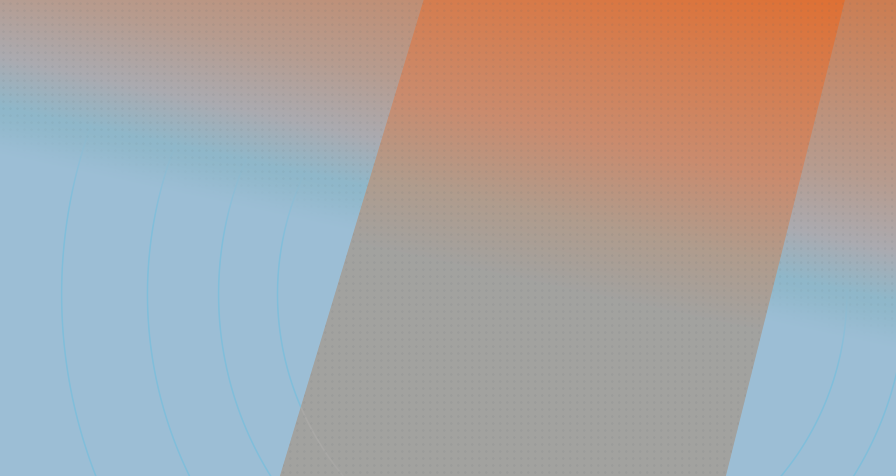
A WebGL 2 fragment shader for this background:

```glsl
#version 300 es
precision highp float;

uniform vec2 u_resolution;
out vec4 outColor;

// Lengths are in canvas heights, origin at the lower left.
const float BAND_SLOPE = 0.217;
const vec2 PANEL_LEFT = vec2(0.588, 0.890);   // x at bottom, x at top
const vec2 PANEL_RIGHT = vec2(1.525, 1.775);
const vec2 RING_CENTER = vec2(1.181, 0.382);
const float RING_RADIUS = 0.598;
const float RING_GROWTH = 1.207;
const float RING_WIDTH = 0.0027;
const int RING_COUNT = 4;
const float DOT_PITCH = 0.0147;
const float DOT_RADIUS = 0.0026;
const float DOT_STRENGTH = 0.10;

const vec3 SKY = vec3(0.612, 0.745, 0.835);
const vec3 TEAL = vec3(0.560, 0.718, 0.790);
const vec3 MIST = vec3(0.668, 0.668, 0.690);
const vec3 CLAY = vec3(0.715, 0.610, 0.560);
const vec3 RUST = vec3(0.800, 0.490, 0.320);
const vec3 GRAY = vec3(0.636, 0.634, 0.625);
const vec3 SAND = vec3(0.690, 0.610, 0.550);
const vec3 CORAL = vec3(0.790, 0.545, 0.430);
const vec3 ORANGE = vec3(0.875, 0.435, 0.195);
const vec3 RING_COLOR = vec3(0.470, 0.745, 0.860);
const vec3 RING_ON_PANEL = vec3(0.700, 0.695, 0.680);
const vec3 DOT_COLOR = vec3(0.340, 0.400, 0.420);

float ramp(float a, float b, float x) {
    return clamp((x - a) / (b - a), 0.0, 1.0);
}

// Tilted backdrop: rust above, a teal band, then flat sky.
vec3 backdropColor(float depth) {
    vec3 c = mix(RUST, CLAY, ramp(-0.40, -0.02, depth));
    c = mix(c, MIST, ramp(-0.02, 0.12, depth));
    c = mix(c, TEAL, ramp(0.12, 0.225, depth));
    return mix(c, SKY, smoothstep(0.225, 0.335, depth));
}

// Slanted panel: orange at the upper right, falling to gray.
vec3 panelColor(float depth) {
    vec3 c = mix(ORANGE, CORAL, ramp(-0.40, 0.02, depth));
    c = mix(c, SAND, ramp(0.02, 0.20, depth));
    return mix(c, GRAY, ramp(0.20, 0.35, depth));
}

// Signed distance to a slanted edge, positive on its right.
float edgeDistance(vec2 p, vec2 edge) {
    float run = edge.y - edge.x;
    return (p.x - edge.x - run * p.y) / sqrt(1.0 + run * run);
}

// Concentric thin rings whose radii grow geometrically.
float ringMask(vec2 p, float px) {
    float d = length(p - RING_CENTER);
    float radius = RING_RADIUS;
    float mask = 0.0;
    for (int i = 0; i < RING_COUNT; i++) {
        float gap = abs(d - radius) - 0.5 * RING_WIDTH;
        mask = max(mask, 1.0 - smoothstep(-0.5 * px, 0.8 * px, gap));
        radius *= RING_GROWTH;
    }
    return mask;
}

float dotMask(vec2 p, float px) {
    vec2 cell = (fract(p / DOT_PITCH) - 0.5) * DOT_PITCH;
    return 1.0 - smoothstep(DOT_RADIUS - 0.5 * px, DOT_RADIUS + 0.5 * px, length(cell));
}

void main() {
    float px = 1.0 / u_resolution.y;
    vec2 p = gl_FragCoord.xy * px;
    float depth = 1.0 - p.y - BAND_SLOPE * p.x;

    // Panel coverage
    float inside = min(edgeDistance(p, PANEL_LEFT), -edgeDistance(p, PANEL_RIGHT));
    float panel = smoothstep(-0.6 * px, 0.6 * px, inside);

    // Rings fade in below the teal band and die out inside the panel
    float ring = ringMask(p, px);
    float ringFade = smoothstep(0.20, 0.42, depth);
    vec3 back = mix(backdropColor(depth), RING_COLOR, 0.75 * ring * ringFade);
    float panelFade = smoothstep(0.55, 0.80, depth) * (1.0 - smoothstep(0.0, 0.25, inside));
    vec3 front = mix(panelColor(depth), RING_ON_PANEL, 0.5 * ring * panelFade);

    // Fine dot screen over the warm backdrop and the whole panel
    vec3 color = mix(back, front, panel);
    float dotFade = mix(1.0 - smoothstep(0.18, 0.33, depth), 1.0, panel);
    color = mix(color, DOT_COLOR, DOT_STRENGTH * dotFade * dotMask(p, px));

    outColor = vec4(color, 1.0);
}
```
